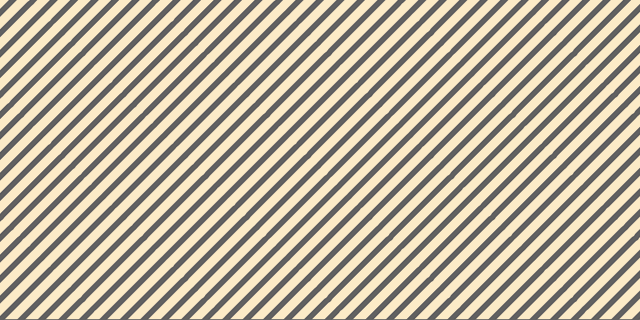
Reproduce this pattern procedurally as a Shadertoy shader.

```glsl
// Diagonal charcoal pinstripes on cream, with small worn nicks along cross seams.

const vec3 CREAM    = vec3(0.99, 0.92, 0.78);
const vec3 CHARCOAL = vec3(0.38, 0.38, 0.38);
const vec3 RIM      = vec3(0.35, 0.35, 0.36);

const float STRIPE_STEP   = 0.064;   // horizontal spacing, in canvas heights
const float STRIPE_PHASE  = 0.63;    // centre of the first stripe, in steps
const float HALF_WIDTH    = 0.195;   // half the stripe, in steps
const float SEAM_STEP     = 0.384;   // spacing of the worn cross seams
const float SEAM_PHASE    = 0.24;
const float TILE_STRIPES  = 12.0;    // nicks recur after this many stripes
const float NICK_LENGTH   = 0.008;
const float NICK_DEPTH    = 0.003;
const float BOTTOM_LINE   = 0.0026;

float hash(vec2 p) {
    return fract(sin(dot(p, vec2(127.1, 311.7))) * 43758.5);
}

// Signed edge shift where a stripe crosses a seam.
float nick(float along, float stripe, float side) {
    float seam = along / SEAM_STEP - SEAM_PHASE;
    float fromSeam = (seam - floor(seam + 0.5)) * SEAM_STEP;
    float id = mod(stripe, TILE_STRIPES);
    float strength = hash(vec2(id, side)) - 0.5;
    float q = fromSeam / NICK_LENGTH;
    return NICK_DEPTH * strength * exp(-q * q);
}

// Signed distance to the nearest diagonal stripe, negative inside.
float stripeDistance(vec2 p) {
    float across = (p.x + p.y) / STRIPE_STEP - STRIPE_PHASE;
    float stripe = floor(across + 0.5);
    float offset = across - stripe;
    float perpendicularStep = STRIPE_STEP * inversesqrt(2.0);
    float d = (abs(offset) - HALF_WIDTH) * perpendicularStep;
    return d - nick(p.x - p.y, stripe, step(0.0, offset));
}

float coverage(float d, float pixel) {
    return clamp(0.5 - d / pixel, 0.0, 1.0);
}

void mainImage(out vec4 fragColor, in vec2 fragCoord) {
    float pixel = 1.0 / iResolution.y;
    vec2 uv = fragCoord * pixel;
    float d = stripeDistance(vec2(uv.x, 1.0 - uv.y));

    // Ink is slightly darker toward the stripe edges.
    vec3 ink = mix(CHARCOAL, RIM, smoothstep(-0.0055, -0.0035, d));
    vec3 color = mix(CREAM, ink, coverage(d, pixel));

    // Hairline along the lower border.
    color = mix(color, CHARCOAL, coverage(uv.y - BOTTOM_LINE, pixel));

    fragColor = vec4(color, 1.0);
}
```
